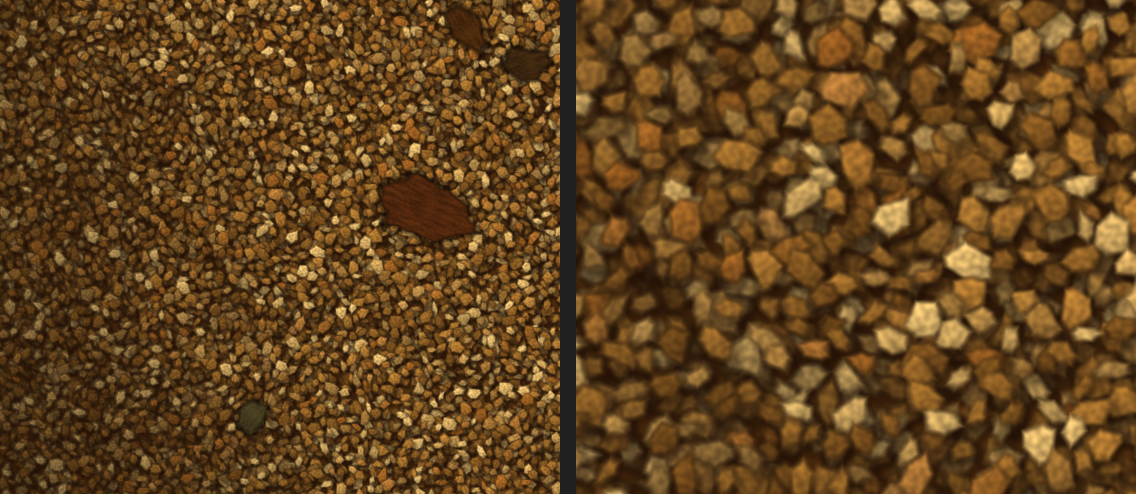
Left, the full canvas; right, a detail of the centre.
Write a WebGL 1 fragment shader that draws this texture.

```glsl
precision highp float;
// Coarse ochre gravel under uneven light, with a few larger flat slabs.
// Jittered grids of angular shards are stacked from dark and deep to bright,
// each shard dimming what lies beneath it; gradient noise adds grain and stains.

uniform vec2 u_resolution;

const float TAU = 6.28318;
const float GRAINS_ACROSS = 49.0;
const int LAYERS = 4;
const int SIDES = 6;
const vec2 LIGHT_DIR = vec2(-0.5, 0.866);

const vec3 SOIL = vec3(0.24, 0.14, 0.045);
const vec3 GLOW = vec3(0.13, 0.06, 0.017);
const vec3 UMBER = vec3(0.38, 0.25, 0.09);
const vec3 OCHRE = vec3(0.58, 0.40, 0.16);
const vec3 CREAM = vec3(0.74, 0.61, 0.36);
const vec3 RUST = vec3(0.54, 0.32, 0.11);
const vec3 OLIVE = vec3(0.50, 0.40, 0.22);

float hash(vec2 p) {
  vec3 q = fract(p.xyx * 0.1031);
  q += dot(q, q.yzx + 33.33);
  return fract((q.x + q.y) * q.z);
}

vec2 hash2(vec2 p) {
  return vec2(hash(p + 3.7), hash(p + 91.3));
}

vec2 direction(float angle) {
  return vec2(cos(angle), sin(angle));
}

vec2 rotate(vec2 p, float angle) {
  vec2 d = direction(angle);
  return vec2(d.x * p.x + d.y * p.y, d.x * p.y - d.y * p.x);
}

float cornerGradient(vec2 corner, vec2 offset) {
  return dot(direction(TAU * hash(corner)), offset);
}

// Gradient noise, roughly -0.7 to 0.7
float gradientNoise(vec2 p) {
  vec2 i = floor(p);
  vec2 f = fract(p);
  vec2 w = f * f * f * (f * (f * 6.0 - 15.0) + 10.0);
  vec2 e = vec2(1.0, 0.0);
  float low = mix(cornerGradient(i, f), cornerGradient(i + e.xy, f - e.xy), w.x);
  float high = mix(cornerGradient(i + e.yx, f - e.yx), cornerGradient(i + e.xx, f - e.xx), w.x);
  return mix(low, high, w.y);
}

// Convex shard bounded by randomly turned and shifted sides
float shardDistance(vec2 p, vec2 halfSize, vec2 seed) {
  vec2 q = p / halfSize;
  float d = -10.0;
  for (int i = 0; i < SIDES; i++) {
    vec2 r = hash2(seed + float(i) * vec2(13.7, 7.3));
    float angle = (float(i) + 0.6 * r.x) * TAU / float(SIDES);
    d = max(d, dot(q, direction(angle)) - mix(0.68, 1.05, r.y));
  }
  return d * min(halfSize.x, halfSize.y);
}

vec3 stoneColour(vec2 id) {
  vec2 tone = hash2(id + 17.0);
  vec2 kind = hash2(id + 43.0);
  vec3 colour = mix(UMBER, OCHRE, tone.x);
  colour = mix(colour, CREAM, smoothstep(0.55, 1.0, tone.y));
  colour = mix(colour, RUST, 0.7 * smoothstep(0.78, 0.95, kind.x));
  return mix(colour, OLIVE, 0.7 * smoothstep(0.78, 0.95, kind.y));
}

// One grid of grains; p is in grid cells, depth runs from 0 (deep) to 1 (top)
vec3 gravelLayer(vec3 below, vec2 p, float turn, float depth, float soft) {
  vec3 colour = below;
  vec2 cell = floor(p);
  vec2 lightDir = rotate(LIGHT_DIR, turn);
  float grit = gradientNoise(p * 4.5);
  for (int y = -1; y <= 1; y++) {
    for (int x = -1; x <= 1; x++) {
      vec2 corner = cell + vec2(float(x), float(y));
      vec2 id = corner + 71.0 * floor(depth * 8.0 + 1.0);
      vec2 r = hash2(id);
      vec2 shape = hash2(id + 29.0);
      if (hash(id + 57.0) > mix(1.0, 0.8, depth)) continue;
      vec2 local = p - corner - mix(vec2(0.18), vec2(0.82), r);
      float size = mix(0.42, 0.74, shape.x * shape.x);
      vec2 halfSize = size * vec2(1.0, mix(0.52, 0.88, shape.y));
      float d = shardDistance(rotate(local, TAU * hash(id + 11.0)), halfSize, id);
      float lit = dot(local, lightDir) / size;
      float shadow = smoothstep(-0.05, 0.2, d + 0.12 * lit);
      float facet = 0.97 + 0.2 * lit + 0.3 * grit;
      float rim = mix(0.72, 1.0, smoothstep(0.0, 0.14, -d));
      vec3 stone = stoneColour(id) * facet * rim * mix(0.66, 1.04, depth);
      colour *= mix(0.64, 1.0, shadow);
      colour = mix(colour, stone, 1.0 - smoothstep(-soft, soft, d));
    }
  }
  return colour;
}

// Large flat slab with streaks along its length and a thin dark edge
vec3 addSlab(vec3 below, vec2 p, vec2 halfSize, float turn, vec3 tint, float soft) {
  vec2 q = rotate(p, turn);
  float d = shardDistance(q, halfSize, tint.xy * 90.0) + 0.006 * gradientNoise(p * 45.0);
  float streak = gradientNoise(q * vec2(30.0, 130.0)) + 0.5 * gradientNoise(q * 230.0);
  float rim = mix(0.65, 1.0, smoothstep(0.0, 0.006, -d));
  vec3 shaded = below * mix(0.5, 1.0, smoothstep(0.0, 0.009, d));
  return mix(shaded, tint * (1.0 + 0.4 * streak) * rim, 1.0 - smoothstep(-soft, soft, d));
}

void main() {
  vec2 p = gl_FragCoord.xy / u_resolution.x;
  float pixel = 1.0 / u_resolution.x;

  // Light fades towards the left and the lower left corner
  float stain = gradientNoise(p * 4.0) + 0.5 * gradientNoise(p * 11.0);
  float open = smoothstep(-0.1, 0.85, p.x + 0.35 * p.y + 0.16 * stain);
  float light = mix(0.6, 1.16, open);
  float soft = max(pixel * GRAINS_ACROSS, mix(0.17, 0.075, open));

  vec3 colour = SOIL;
  for (int i = 0; i < LAYERS; i++) {
    float depth = float(i) / float(LAYERS - 1);
    float turn = 0.4 + 1.1 * float(i);
    colour = gravelLayer(colour, rotate(p, turn) * GRAINS_ACROSS, turn, depth, soft);
  }
  // A warm glow keeps the gaps from turning black
  colour *= light;
  colour = sqrt(colour * colour + GLOW * GLOW);

  // Scattered slabs: two rusty, one brown, one green
  float crisp = max(pixel, 0.0015);
  colour = addSlab(colour, p - vec2(0.76, 0.513), vec2(0.085, 0.052), -0.4, vec3(0.31, 0.15, 0.05), crisp);
  colour = addSlab(colour, p - vec2(0.835, 0.83), vec2(0.05, 0.026), -1.0, vec3(0.29, 0.16, 0.05), 0.005);
  colour = addSlab(colour, p - vec2(0.94, 0.766), vec2(0.042, 0.034), 0.3, vec3(0.24, 0.15, 0.06), 0.004);
  colour = addSlab(colour, p - vec2(0.447, 0.138), vec2(0.032, 0.025), 0.8, vec3(0.27, 0.23, 0.12), 0.002);

  gl_FragColor = vec4(clamp(colour, 0.0, 1.0), 1.0);
}
```
